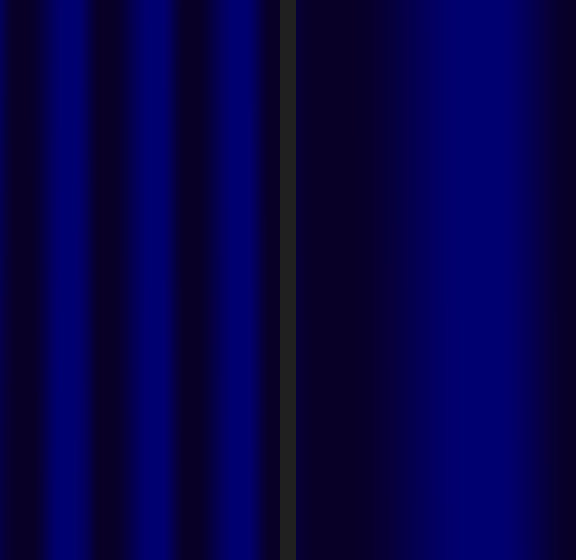
Left, the full canvas; right, a detail of the centre.
Give the GLSL for this background, as a Shadertoy shader.

```glsl
// Dark blue curtain: three soft vertical folds with a gentle drift down the cloth.

const vec3 VALLEY_COLOR = vec3(0.030, 0.0, 0.150);
const vec3 RIDGE_COLOR  = vec3(0.005, 0.0, 0.445);

const float FOLD_PERIOD   = 0.3035;            // fold width, in canvas widths
const float VALLEY_CENTER = 0.383;             // centre of one dark valley
const vec2  RISE          = vec2(0.03, 0.53);  // long lit slope, in fold phase
const vec2  FALL          = vec2(0.62, 0.93);  // short shaded slope
const float DRIFT_AMOUNT  = 0.021;             // sideways slip at the hem
const float DRIFT_CENTER  = 0.169;
const float DRIFT_HALF    = 0.13;              // half wavelength of the slip
const vec2  DRIFT_FADE    = vec2(0.26, 0.36);  // only the left fold slips
const float SWAY_AMOUNT   = 0.004;
const vec2  SWAY_SCALE    = vec2(3.0, 1.7);
const float PI = 3.14159;

vec2 hashGradient(vec2 cell) {
    float angle = 2.0 * PI * fract(sin(dot(cell, vec2(127.1, 311.7))) * 4375.85);
    return vec2(cos(angle), sin(angle));
}

float gradientNoise(vec2 p) {
    vec2 i = floor(p), f = fract(p);
    vec2 w = f * f * f * (f * (f * 6.0 - 15.0) + 10.0);
    vec2 e = vec2(0.0, 1.0);
    float low  = mix(dot(hashGradient(i), f),
                     dot(hashGradient(i + e.yx), f - e.yx), w.x);
    float high = mix(dot(hashGradient(i + e.xy), f - e.xy),
                     dot(hashGradient(i + e.yy), f - e.yy), w.x);
    return mix(low, high, w.y);
}

// Narrows and widens the left fold toward the hem
float foldDrift(vec2 uv) {
    float wave = -sin((uv.x - DRIFT_CENTER) * PI / DRIFT_HALF);
    float fade = 1.0 - smoothstep(DRIFT_FADE.x, DRIFT_FADE.y, uv.x);
    return DRIFT_AMOUNT * wave * fade * (1.0 - smoothstep(0.0, 1.0, uv.y));
}

// Brightness across one fold: slow rise, short ridge, quicker fall
float foldLight(float phase) {
    return smoothstep(RISE.x, RISE.y, phase)
         * (1.0 - smoothstep(FALL.x, FALL.y, phase));
}

void mainImage(out vec4 fragColor, in vec2 fragCoord) {
    vec2 uv = fragCoord / iResolution.xy;
    float x = uv.x - foldDrift(uv) + SWAY_AMOUNT * gradientNoise(uv * SWAY_SCALE);
    float phase = fract((x - VALLEY_CENTER) / FOLD_PERIOD);
    fragColor = vec4(mix(VALLEY_COLOR, RIDGE_COLOR, foldLight(phase)), 1.0);
}
```
